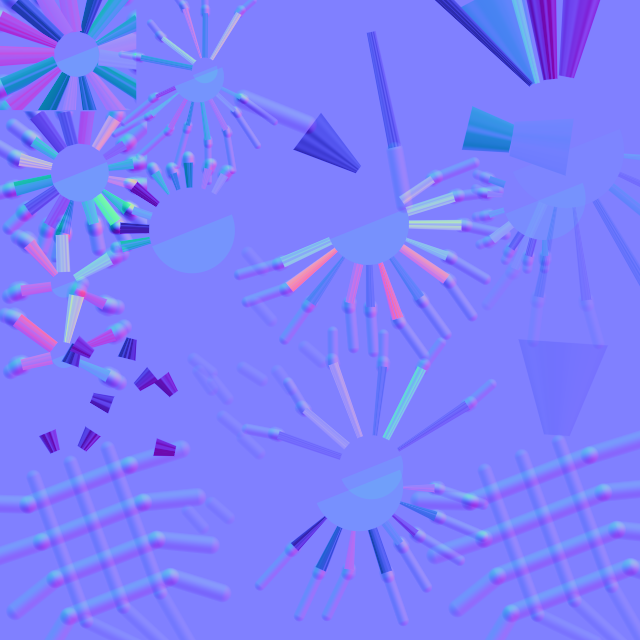
This texture map is drawn by a Shadertoy shader. Its source:

```glsl
// Tangent-space normal map: radial fans of streaked wedges with rounded tails,
// two lattices of crossing pipes and loose shards on a flat base. Every part
// edits a 2D surface tilt, which is finally packed as a unit normal.

const float TAU = 6.2831853;
const float EDGE = 0.0011;       // half width of smoothed edges
const float STREAKS = 4.0;       // streaks across half a wedge
const float STREAK_DEPTH = 0.75;
const float TUBE_TILT = 0.9;     // steepness of rounded tails
const float PIPE_WIDTH = 0.015;
const float PIPE_GAP = 0.062;
const int SHARDS = 9;
const int NUBS = 12;
const vec2 DARK = vec2(-0.62, -0.62);
const vec2 PURPLE = vec2(-0.1, -0.8);
const vec2 TEAL = vec2(-0.68, 0.05);
const vec2 MINT = vec2(-0.15, 0.62);
const vec2 PINK = vec2(0.62, 0.12);

vec2 p;  // canvas position
vec2 n;  // surface tilt so far

float hash(float x) { return fract(sin(x * 127.1 + 3.7) * 43758.5453); }

float noise(float x) {
  return mix(hash(floor(x)), hash(floor(x) + 1.0), smoothstep(0.0, 1.0, fract(x)));
}

vec2 polar(float a) { return vec2(cos(a), sin(a)); }

// Keeps recent changes only inside a tile
void clipTo(vec2 before, vec2 lo, vec2 hi) {
  vec2 d = max(lo - p, p - hi);
  n = mix(before, n, smoothstep(EDGE, -EDGE, max(d.x, d.y)));
}

// Flat tapered strip with streaks running along it
void wedge(vec2 a, vec2 b, vec2 width, vec2 tint) {
  float len = length(b - a);
  vec2 d = (b - a) / len, side = vec2(-d.y, d.x);
  vec2 q = vec2(dot(p - a, d), dot(p - a, side));
  float w = mix(width.x, width.y, clamp(q.x / len, 0.0, 1.0));
  float dist = max(abs(q.y) - w, abs(q.x - 0.5 * len) - 0.5 * len);
  float s = clamp(q.y / w, -1.0, 1.0);
  float streak = noise(s * STREAKS + floor(900.0 * hash(a.x + b.y)));
  vec2 t = tint * (1.0 + STREAK_DEPTH * (streak - 0.5)) + side * s * 0.3 * length(tint);
  n = mix(n, t, smoothstep(EDGE, -EDGE, dist));
}

// Rounded ridge with soft flanks
void tube(vec2 a, vec2 b, float w, float steep) {
  vec2 d = b - a;
  vec2 v = (p - a - d * clamp(dot(p - a, d) / dot(d, d), 0.0, 1.0)) / w;
  n += v * steep * max(1.0 - dot(v, v), 0.0);
}

// radii: hub, wedge end, tail end; arc: from, to, spokes
void fan(vec2 c, vec3 radii, vec3 arc, float fill, vec2 bias, float power) {
  vec2 v = p - c;
  if (length(v) > radii.z * 1.5) return;
  float hub = max(length(v) - radii.x, v.y - 0.4 * v.x);
  n += smoothstep(EDGE, -EDGE, hub) * power * vec2(-0.1, 0.2);
  float gap = (arc.y - arc.x) / arc.z, wide = 0.5 * fill * gap * radii.y;
  for (int i = 0; i < int(arc.z); i++) {
    float id = float(i) + 37.0 * c.x + 91.0 * c.y;
    float h = hash(id), k = hash(id + 0.37), m = hash(id + 0.71);
    float ang = arc.x + gap * (float(i) + 0.3 + 0.4 * h);
    vec2 d = polar(ang), a = c + d * radii.x;
    vec2 b = c + d * mix(radii.x, radii.y, 0.65 + 0.6 * k);
    vec2 e = b + polar(ang + 0.7 * (m - 0.5)) * (radii.z - radii.y);
    tube(b, e, wide * 0.8 + 0.002, TUBE_TILT * power);
    tube(b, b + d * 0.006, wide + 0.003, TUBE_TILT * power);
    vec2 tint = (0.75 * polar(TAU * m) + 0.5 * bias) * power * (0.5 + 0.6 * k);
    wedge(a, b, wide * vec2(0.2 + 0.6 * h, 0.6 + 0.4 * k), tint);
  }
}

// Two sets of crossing pipes whose ends bend away
void lattice(vec2 c, float reach) {
  vec2 u = polar(0.37), v = polar(-1.22);
  for (int i = 0; i < 4; i++) {
    float k = float(i) - 1.5;
    vec2 m = c + v * k * PIPE_GAP, r = m + u * reach, l = m - u * reach;
    tube(l, r, PIPE_WIDTH, 0.65);
    tube(r, r + polar(-0.2 * k) * 0.085, PIPE_WIDTH, 0.55);
    tube(l, l - polar(0.5 + 0.35 * k) * 0.08, PIPE_WIDTH, 0.55);
    if (i == 3) break;
    vec2 x = c + u * (k + 0.5) * PIPE_GAP, low = x + v * 0.11;
    tube(x - v * 0.13, low, PIPE_WIDTH * 0.8, 0.45);
    tube(low, low + polar(-0.9 - 0.3 * k) * 0.1, PIPE_WIDTH * 0.8, 0.3);
  }
}

void mainImage(out vec4 fragColor, in vec2 fragCoord) {
  p = fragCoord / iResolution.xy;
  n = vec2(0.0);
  // Pipe lattices
  wedge(vec2(0.87, 0.32), vec2(0.88, 0.465), vec2(0.02, 0.07), DARK * 0.13);
  lattice(vec2(0.155), 0.085);
  lattice(vec2(0.86, 0.165), 0.1);
  // Crowded fans, cut to their tiles
  vec2 before = n;
  fan(vec2(0.12, 0.915), vec3(0.035, 0.13, 0.15), vec3(0, TAU, 17), 0.75, DARK, 0.95);
  clipTo(before, vec2(-1.0, 0.828), vec2(0.213, 2.0));
  before = n;
  fan(vec2(0.125, 0.73), vec3(0.045, 0.1, 0.14), vec3(0, TAU, 16), 0.65, MINT, 0.95);
  clipTo(before, vec2(-1.0, 0.59), vec2(0.23, 0.826));
  // Sparser fans on the left
  fan(vec2(0.31, 0.88), vec3(0.04, 0.09, 0.155), vec3(-2.9, -0.3, 8), 0.36, DARK, 0.8);
  fan(vec2(0.32, 0.89), vec3(0.02, 0.1, 0.13), vec3(0.8, 3.1, 5), 0.24, MINT, 0.75);
  fan(vec2(0.3, 0.64), vec3(0.067, 0.105, 0.115), vec3(0.9, 3.5, 9), 0.6, DARK, 0.8);
  for (int i = 0; i < 2; i++)
    fan(vec2(0.1, 0.555 - 0.11 * float(i)), vec3(0.02, 0.09, 0.11), vec3(-0.8, 3.7, 5), 0.34, PINK, 0.8);
  // Central fans
  fan(vec2(0.575, 0.65), vec3(0.064, 0.14, 0.21), vec3(-2.9, 0.7, 12), 0.45, PINK, 0.7);
  fan(vec2(0.56, 0.24), vec3(0.07, 0.13, 0.21), vec3(-2.5, 0.2, 8), 0.42, PURPLE, 0.65);
  fan(vec2(0.58, 0.27), vec3(0.05, 0.17, 0.22), vec3(0.4, 3.0, 6), 0.24, MINT, 0.6);
  wedge(vec2(0.58, 0.95), vec2(0.617, 0.77), vec2(0.007, 0.01), DARK * 0.5);
  tube(vec2(0.617, 0.765), vec2(0.632, 0.68), 0.014, 0.55);
  wedge(vec2(0.48, 0.795), vec2(0.56, 0.735), vec2(0.036, 0.007), DARK * 0.7);
  tube(vec2(0.38, 0.845), vec2(0.48, 0.805), 0.016, 0.6);
  // Wide fan in the upper right
  fan(vec2(0.885, 0.765), vec3(0.09, 0.25, 0.32), vec3(-2.2, 0.1, 7), 0.25, TEAL, 0.22);
  fan(vec2(0.85, 0.69), vec3(0.065, 0.1, 0.12), vec3(2.6, 4.9, 7), 0.5, TEAL, 0.5);
  wedge(vec2(0.835, 0.87), vec2(0.76, 1.01), vec2(0.008, 0.06), TEAL * 0.5);
  wedge(vec2(0.83, 0.868), vec2(0.685, 1.01), vec2(0.004, 0.011), DARK);
  wedge(vec2(0.885, 0.88), vec2(0.91, 1.01), vec2(0.012, 0.03), PURPLE * 0.65);
  wedge(vec2(0.86, 0.876), vec2(0.845, 1.01), vec2(0.011, 0.024), PURPLE);
  wedge(vec2(0.84, 0.87), vec2(0.805, 1.01), vec2(0.004, 0.008), MINT * 0.7);
  wedge(vec2(0.8, 0.783), vec2(0.73, 0.8), vec2(0.022, 0.035), TEAL * 0.85);
  wedge(vec2(0.89, 0.77), vec2(0.8, 0.783), vec2(0.045, 0.027), TEAL * 0.2);
  // Loose shards and faint nubs
  for (int i = 0; i < SHARDS + NUBS; i++) {
    float id = float(i) * 1.7 + 5.0, turn = hash(id + 0.6);
    vec2 r = vec2(hash(id), hash(id + 0.3));
    vec2 a = i < SHARDS ? vec2(0.06, 0.27) + 0.23 * r : vec2(0.28, 0.2) + vec2(0.22, 0.44) * r;
    if (i < SHARDS) wedge(a, a + polar(TAU * turn) * 0.032, vec2(0.014, 0.008), mix(DARK, PURPLE, turn));
    else tube(a, a + polar(0.6 * turn - 1.0) * 0.035, 0.011, 0.25);
  }
  // Pack the unit normal
  n *= min(1.0, 0.93 / max(length(n), 0.001));
  fragColor = vec4(0.5 + 0.5 * vec3(n, sqrt(1.0 - dot(n, n))), 1.0);
}
```
